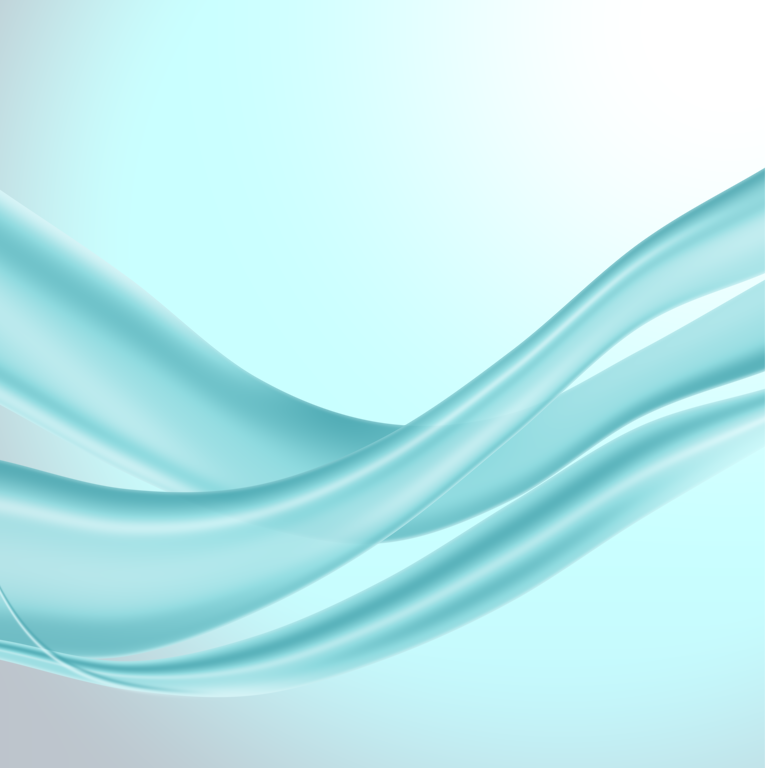
Write a Shadertoy shader that draws this background.

```glsl
// Translucent teal silk ribbons sweeping across a pale cyan backdrop.
#define DEEP vec3(0.27, 0.64, 0.68)
#define TEAL vec3(0.55, 0.85, 0.87)
#define PALE vec3(0.85, 0.96, 0.97)
#define AQUA vec3(0.79, 1.00, 1.00)
#define CORNER_GREY vec3(0.74, 0.77, 0.80)
#define RIM_WIDTH 0.0035
#define RIM_STRENGTH 0.55
#define MARGIN 0.996

// Soft bell around a centre.
float bump(float v, float centre, float width) {
    float d = (v - centre) / width;
    return exp(-d * d);
}

// Smooth curve through seven evenly spaced heights.
float curve(float x, float h[7]) {
    float s = clamp(x, 0.0, 0.9999) * 6.0;
    int i = int(s);
    float f = s - float(i);
    float b = h[i], c = h[i + 1];
    float a = i > 0 ? h[max(i - 1, 0)] : 2.0 * b - c;
    float d = i < 5 ? h[min(i + 2, 6)] : 2.0 * c - b;
    return b + 0.5 * f * (c - a + f * (2.0 * a - 5.0 * b + 4.0 * c - d
             + f * (3.0 * (b - c) + d - a)));
}

// Tone 0 is deep, 0.5 is teal, 1 is pale.
vec3 silk(float tone) {
    tone = clamp(tone, 0.0, 1.0) * 2.0;
    return mix(mix(DEEP, TEAL, min(tone, 1.0)), PALE, max(tone - 1.0, 0.0));
}

vec3 backdrop(vec2 p) {
    float glow = smoothstep(0.08, 0.72, distance(p, vec2(0.95, 0.97)));
    vec3 colour = mix(vec3(1.0), AQUA, glow);
    colour = mix(colour, vec3(0.75, 0.95, 0.98), 0.6 * smoothstep(0.35, 0.0, p.y));
    float vignette = smoothstep(0.53, 0.92, distance(p, vec2(0.72, 0.68)));
    return mix(colour, CORNER_GREY, vignette * mix(1.0, 0.75, p.x));
}

// Lay a shaded band between two heights, with thin bright rims.
vec3 layRibbon(vec3 under, vec2 p, float top, float bottom, float tone, float opacity) {
    float soft = 0.9 / iResolution.y;
    float inside = smoothstep(-soft, soft, top - p.y) * smoothstep(-soft, soft, p.y - bottom);
    float rim = 0.5 * bump(p.y, top, RIM_WIDTH) + bump(p.y, bottom, RIM_WIDTH);
    vec3 colour = mix(silk(tone), PALE, RIM_STRENGTH * rim);
    return mix(under, colour, inside * opacity);
}

// Position across a band: 0 at the top, 1 at the bottom.
float across(float y, float top, float bottom) {
    return (top - y) / max(top - bottom, 0.001);
}

vec3 backRibbon(vec3 under, vec2 p) {
    float top = curve(p.x, float[7](0.753, 0.639, 0.509, 0.449, 0.462, 0.544, 0.638));
    float bottom = curve(p.x, float[7](0.473, 0.383, 0.316, 0.293, 0.349, 0.456, 0.518));
    float t = across(p.y, top, bottom);
    float left = 1.0 - smoothstep(0.15, 0.45, p.x);
    float right = smoothstep(0.55, 1.0, p.x);
    float tone = 0.58;
    tone += left * (0.40 * bump(t, 0.0, 0.09) - 0.30 * bump(t, 0.25, 0.13));
    tone += left * 0.22 * bump(t, 0.58 + 0.9 * p.x, 0.17);
    tone += left * (0.30 * bump(t, 0.95, 0.05) - 0.22 * bump(t, 0.86, 0.06));
    tone -= 0.52 * bump(p.x, 0.44, 0.17) * bump(p.y, top, 0.07);
    tone -= 0.28 * (1.0 - left) * bump(t, 0.95, 0.16);
    tone += right * (0.14 * bump(t, 0.15, 0.3) - 0.25 * bump(t, 0.84, 0.15));
    return layRibbon(under, p, top, bottom, tone, 0.96);
}

vec3 frontRibbon(vec3 under, vec2 p) {
    float top = curve(p.x, float[7](0.401, 0.363, 0.368, 0.431, 0.544, 0.684, 0.784));
    float bottom = curve(p.x, float[7](0.147, 0.146, 0.203, 0.297, 0.430, 0.574, 0.646));
    float t = across(p.y, top, bottom);
    float left = 1.0 - smoothstep(0.1, 0.6, p.x);
    float right = smoothstep(0.75, 1.0, p.x);
    float middle = bump(p.x, 0.6, 0.18);
    float tone = 0.62;
    tone -= (0.58 - 0.2 * middle) * bump(t, 0.03, 0.12);
    tone += 0.30 * (1.0 - right) * bump(t, 0.23, 0.05);
    tone -= 0.20 * (1.0 - left) * bump(t, 0.36, 0.09);
    tone += 0.14 * left * bump(t, 0.52, 0.16) - 0.34 * left * bump(t, 0.84, 0.10);
    tone += 0.28 * middle * bump(t, 0.72, 0.13);
    tone -= 0.26 * (1.0 - right) * bump(t, 0.95, 0.07);
    tone += right * (0.18 * bump(t, 0.6, 0.2) - 0.15 * bump(t, 0.2, 0.12));
    return layRibbon(under, p, top, bottom, tone, 0.88);
}

vec3 lowerRibbon(vec3 under, vec2 p) {
    float top = curve(p.x, float[7](0.167, 0.139, 0.172, 0.245, 0.346, 0.445, 0.495));
    float bottom = curve(p.x, float[7](0.141, 0.102, 0.095, 0.141, 0.217, 0.323, 0.421));
    float t = across(p.y, top, bottom);
    float right = smoothstep(0.75, 1.0, p.x);
    float tone = 0.60 + 0.2 * right;
    tone -= 0.48 * bump(t, 0.27 - 0.08 * right, 0.16);
    tone += 0.20 * bump(t, 0.53, 0.07);
    tone -= 0.36 * bump(t, 0.76, 0.13) * bump(p.x, 0.62, 0.24);
    tone += 0.35 * bump(t, 0.95, 0.25) * bump(p.x, 0.30, 0.11);
    float opacity = 0.96 - 0.6 * right * smoothstep(0.3, 1.0, t);
    return layRibbon(under, p, top, bottom, tone, opacity);
}

void mainImage(out vec4 fragColor, in vec2 fragCoord) {
    vec2 p = fragCoord / iResolution.xy;
    vec3 colour = backdrop(p);
    colour = backRibbon(colour, p);
    colour = frontRibbon(colour, p);
    colour = lowerRibbon(colour, p);

    // Fine strand curling down at the lower left
    float strand = 0.091 + 0.141 * exp(-p.x / 0.075);
    float fade = 1.0 - smoothstep(0.12, 0.3, p.x);
    colour = mix(colour, DEEP, 0.5 * fade * bump(p.y, strand + 0.003, 0.003));
    colour = mix(colour, PALE, 0.7 * fade * bump(p.y, strand - 0.003, 0.003));

    // Slim white margin on the right
    float soft = 0.7 / iResolution.x;
    colour = mix(colour, vec3(1.0), smoothstep(-soft, soft, p.x - MARGIN));
    fragColor = vec4(colour, 1.0);
}
```
